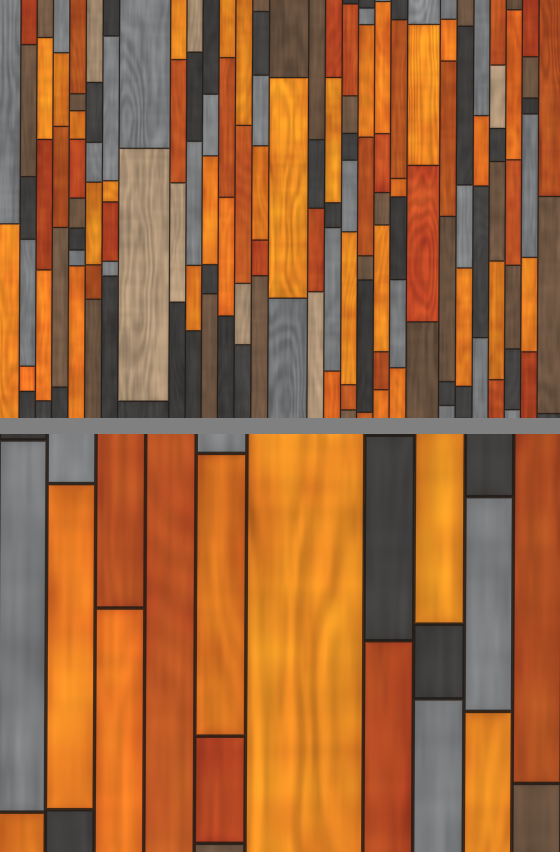
Top: the whole. Bottom: its middle third, enlarged.
Reproduce this texture procedurally as a Shadertoy shader.

```glsl
// Wall of vertical stained wood strips: narrow columns in sixes between wide boards.
// Columns are walked left to right, then planks bottom to top; each plank takes
// a weighted stain colour, then stretched noise adds grain, growth rings and wear.
#define ASPECT 1.34
#define NARROW 0.0394
#define SLANT 0.005
#define GAP 0.0013
#define GAP_COLOR vec3(0.13, 0.10, 0.08)
#define GRAIN 0.20
#define RINGS 0.12
#define BLOTCH 0.22
#define TONE_SPREAD 0.16
#define HUE_SPREAD 0.26
#define EDGE_WEAR 0.20

const float wideWidth[5] = float[5](0.118, 0.122, 0.094, 0.078, 0.118);
const float share[6] = float[6](0.23, 0.22, 0.18, 0.17, 0.15, 0.05);
const vec3 stain[6] = vec3[6](
    vec3(0.87, 0.47, 0.14),   // orange
    vec3(0.25, 0.245, 0.24),  // charcoal
    vec3(0.70, 0.30, 0.14),   // rust
    vec3(0.48, 0.485, 0.49),  // slate grey
    vec3(0.43, 0.335, 0.26),  // brown
    vec3(0.67, 0.57, 0.46));  // tan

float hash(vec2 p) {
    vec3 q = fract(p.xyx * 0.1031);
    q += dot(q, q.yzx + 33.33);
    return fract((q.x + q.y) * q.z);
}

float noise(vec2 p) {
    vec2 i = floor(p), f = fract(p);
    f = f * f * (3.0 - 2.0 * f);
    return mix(mix(hash(i), hash(i + vec2(1, 0)), f.x),
               mix(hash(i + vec2(0, 1)), hash(i + vec2(1, 1)), f.x), f.y);
}

// Plank length: wide boards run long, narrow ones mix offcuts and long strips
float plankLength(vec2 id, bool wide) {
    float r = hash(id + 17.3);
    if (wide) return mix(0.24, 0.62, r);
    return hash(id + 51.7) < 0.27 ? mix(0.035, 0.10, r) : mix(0.14, 0.42, r);
}

// Golden-ratio steps keep the shares even and neighbours in a column distinct
vec3 pickStain(vec2 id) {
    float u = fract(id.x * 0.7549 + id.y * 0.618 + 0.12 * hash(id + 5.1));
    int k = 0;
    for (; k < 5; k++) {
        if (u < share[k]) break;
        u -= share[k];
    }
    return stain[k];
}

vec3 woodColor(vec2 p, vec2 id, bool wide, float edge) {
    vec3 color = pickStain(id);
    float warm = smoothstep(0.3, 0.5, color.r - color.b);
    vec2 q = p + 40.0 * vec2(hash(id + 2.7), hash(id + 8.9));

    // Fibres, growth rings and soft stains
    float fibre = 0.6 * noise(q * vec2(150, 7)) + 0.4 * noise(q * vec2(260, 28)) - 0.5;
    float figure = noise(q * vec2(17, 3.5)) + 0.12 * noise(q * vec2(50, 14));
    float ring = smoothstep(0.1, 0.9, abs(fract(figure * 7.0) * 2.0 - 1.0)) - 0.5;
    float blotch = 0.6 * noise(q * vec2(22, 11)) + 0.4 * noise(q * vec2(55, 38)) - 0.5;
    float saw = noise(q * vec2(9, 90)) - 0.5;

    float tone = 1.0 + TONE_SPREAD * (hash(id + 31.1) - 0.5);
    tone += GRAIN * fibre + BLOTCH * blotch + 0.05 * saw;
    tone += RINGS * ring * (wide ? 1.0 : 0.5);

    // Warm stains wander between amber and red, redder towards the edges
    float wear = EDGE_WEAR * exp(-edge / 0.005);
    float hue = HUE_SPREAD * (hash(id + 63.5) - 0.5) + 0.25 * blotch - 0.5 * wear;
    color.g *= 1.0 + warm * hue;
    return color * tone * (1.0 - 0.6 * wear);
}

void mainImage(out vec4 fragColor, in vec2 fragCoord) {
    vec2 p = fragCoord / iResolution.xy * vec2(ASPECT, 1.0);
    float pixel = 1.0 / iResolution.y;
    p.x -= SLANT * (p.y - 0.5);

    // Find the column
    float left = -0.07, width = NARROW, column = 0.0;
    bool wide = false;
    for (int i = 0; i < 29; i++) {
        wide = i % 7 == 0;
        width = wide ? wideWidth[i / 7] : NARROW * (0.97 + 0.06 * hash(vec2(i, 3)));
        column = float(i);
        if (p.x < left + width) break;
        left += width;
    }

    // Find the plank within it
    float bottom = -0.4 * hash(vec2(column, 91.0)), span = 1.0;
    vec2 id = vec2(column, 0.0);
    for (int j = 0; j < 30; j++) {
        id.y = float(j);
        span = plankLength(id, wide);
        if (p.y < bottom + span) break;
        bottom += span;
    }

    // Shade the wood and cut the dark joints
    vec2 toEdge = min(p - vec2(left, bottom), vec2(left + width, bottom + span) - p);
    float edge = min(toEdge.x, toEdge.y);
    vec3 color = woodColor(p, id, wide, edge);
    float joint = 1.0 - smoothstep(GAP - 0.6 * pixel, GAP + 0.8 * pixel, edge);
    color = mix(color, GAP_COLOR, 0.85 * joint);
    fragColor = vec4(clamp(color, 0.0, 1.0), 1.0);
}
```
